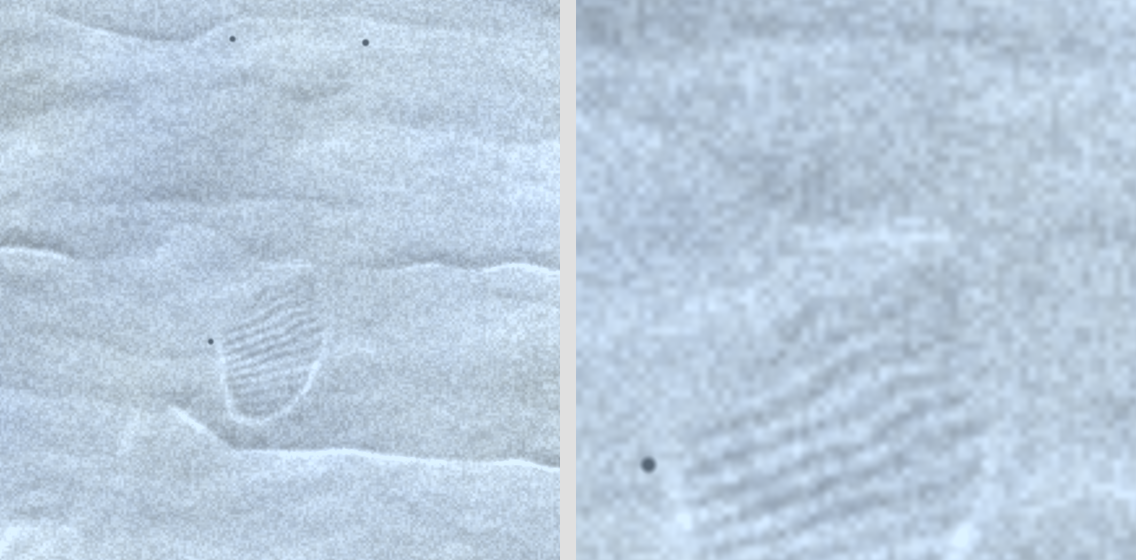
Left: the whole. Right: its middle third, enlarged.
Write a WebGL 1 fragment shader that draws this texture.

```glsl
precision highp float;
// Wind-packed blue-white snow: broken drift crests with soft shadows above them,
// fainter wrinkles, one shallow ribbed boot print, dark specks and fine grain.
// Every layer adds to one relief shade, which scales the snow colour.

uniform vec2 u_resolution;

const vec3 SNOW = vec3(0.733, 0.805, 0.875);
const vec3 COOL_TINT = vec3(-0.012, -0.004, 0.024);
const vec3 SPECK = vec3(0.27, 0.33, 0.39);
const float GRAIN = 0.15;
const float RELIEF = 0.34;
const float BROAD = 0.24;
const float CLODS = 0.26;
const float CREST_LIGHT = 0.19;
const float CREST_SHADOW = 0.21;
const float CREST_SPACING = 0.0985;
const vec2 PRINT_CENTER = vec2(0.49, 0.378);
const vec2 PRINT_RADII = vec2(0.09, 0.122);
const vec2 RIB_PIVOT = vec2(0.12, 0.26);
const float RIB_ANGLE = 0.049;
const float SPECK_CELLS = 4.0;
const float SPECK_CHANCE = 0.32;

float hash(vec2 p) {
  vec3 q = fract(vec3(p.xyx) * 0.1031);
  q += dot(q, q.yzx + 33.33);
  return fract((q.x + q.y) * q.z);
}

float noise(vec2 p) {
  vec2 i = floor(p), f = fract(p);
  f = f * f * (3.0 - 2.0 * f);
  return mix(mix(hash(i), hash(i + vec2(1.0, 0.0)), f.x),
             mix(hash(i + vec2(0.0, 1.0)), hash(i + vec2(1.0, 1.0)), f.x), f.y);
}

float fbm(vec2 p) {
  float sum = 0.0, amp = 0.5;
  for (int i = 0; i < 4; i++) {
    sum += amp * noise(p);
    p = p * 2.03 + 17.7;
    amp *= 0.5;
  }
  return sum;
}

// Snow height, stretched along the drifts and bent by a slow warp.
float driftHeight(vec2 p) {
  p.y += 0.14 * noise(p * 3.0 + 4.0);
  return fbm(p * vec2(4.0, 10.0) + 31.0);
}

// Every fourth crest is a major one; the rest are wrinkles.
float isMajor(float row) { return 1.0 - step(0.5, mod(row, 4.0)); }

// Height of a crest line: tilt, slow waves and one angular jog.
float crestLine(float x, float row) {
  float major = isMajor(row);
  float waves = 0.07 * (noise(vec2(x * 3.2, row * 7.0 + 2.0)) - 0.5)
              + 0.022 * (noise(vec2(x * 13.0, row * 5.0 + 60.0)) - 0.5);
  float tilt = (1.0 - major) * 0.3 * (hash(vec2(row, 3.0)) - 0.5) * (x - 0.5);
  float jog = x - 0.23 - 0.017 * row;
  float bump = clamp(jog / 0.045 + 0.5, 0.0, 1.0) * clamp((0.19 - jog) / 0.13, 0.0, 1.0);
  return 0.155 + CREST_SPACING * row + waves + tilt + 0.1 * major * (1.0 - 0.09 * row) * bump;
}

// Broken bright crust edge, a soft shadow above and a faint glow below.
float crestShade(vec2 p, float row) {
  float y = crestLine(p.x, row);
  float slope = (crestLine(p.x + 0.005, row) - crestLine(p.x - 0.005, row)) / 0.01;
  float d = (p.y - y) / sqrt(1.0 + slope * slope);
  float major = isMajor(row);
  float patchy = smoothstep(0.3, 0.65, noise(vec2(p.x * 4.0 + 3.0, row * 9.0 + 20.0)));
  float broken = smoothstep(0.15, 0.7, noise(vec2(p.x * 12.0 + 8.0, row * 6.0 + 33.0)));
  float strength = mix(0.5 * patchy, 0.3 + 0.7 * patchy, major);
  float steep = smoothstep(0.7, 1.8, slope);
  float width = 0.003 + 0.005 * noise(p * 26.0) + 0.012 * steep;
  float edge = exp(-d * d / (width * width)) * mix(0.25 + 0.75 * broken, 1.0, steep);
  float reach = 0.014 + 0.03 * noise(vec2(p.x * 5.0, row * 3.0 + 12.0));
  float shadow = smoothstep(0.0, 0.014, d) * exp(-max(d, 0.0) / reach) * (1.0 - 0.6 * steep);
  float glow = (1.0 - smoothstep(-0.01, 0.0, d)) * exp(min(d, 0.0) / 0.04);
  return strength * (CREST_LIGHT * edge * mix(0.25, 1.0, major)
                     - CREST_SHADOW * shadow + 0.05 * glow);
}

// Boot print: ragged lit rim and fanned ribs inside a tilted oval.
float printShade(vec2 p) {
  vec2 q = p - PRINT_CENTER + 0.035 * (vec2(noise(p * 20.0), noise(p * 20.0 + 50.0)) - 0.5);
  q.x -= 0.17 * q.y;
  vec2 n = q / PRINT_RADII;
  float r = length(n);
  float d = (r - 1.0) * PRINT_RADII.x;
  vec2 dir = n / max(r, 0.001);
  float facing = dot(dir, vec2(0.45, -0.8)) + 0.8 * max(-dir.x, 0.0);
  float rim = exp(-d * d / 0.00004) * facing * smoothstep(0.1, 0.7, noise(p * 18.0));
  vec2 a = p - RIB_PIVOT;
  float phase = atan(a.y, a.x) / RIB_ANGLE + 0.7 * noise(p * 22.0);
  float ribs = sin(6.2832 * phase) * (0.2 + 1.1 * noise(p * 16.0 + 9.0));
  float inside = 1.0 - smoothstep(-0.016, 0.0, d);
  return 0.19 * rim + inside * (0.06 * ribs - 0.03);
}

// Coverage of sparse round specks, one at most per grid cell.
float specks(vec2 p, float px) {
  vec2 cell = floor(p * SPECK_CELLS);
  vec2 spot = 0.15 + 0.7 * vec2(hash(cell + 14.0), hash(cell + 49.0));
  float radius = 0.002 + 0.003 * hash(cell + 83.0);
  float d = length(p - (cell + spot) / SPECK_CELLS) - radius;
  return step(hash(cell + 5.0), SPECK_CHANCE) * (1.0 - smoothstep(-0.002, 0.002 + px, d));
}

void main() {
  float side = min(u_resolution.x, u_resolution.y);
  vec2 p = gl_FragCoord.xy / side;

  // Broad relief, lit from below, with rough clods in scattered areas
  vec2 lift = vec2(-0.004, 0.009);
  float shade = RELIEF * (driftHeight(p + lift) - driftHeight(p - lift));
  float rough = smoothstep(0.5, 0.8, noise(p * 4.0 + 71.0)) * (1.0 - 0.6 * p.x);
  shade += CLODS * rough * (noise(p * 32.0) - noise(p * 32.0 + vec2(0.15, -0.35)));
  shade += BROAD * (fbm(p * vec2(3.0, 6.0) + 8.0) - 0.47);

  for (int i = 0; i < 10; i++) shade += crestShade(p, float(i));
  shade += printShade(p);

  // Fine crystals at two sizes
  shade += GRAIN * (noise(p * 215.0) - 0.5) + 0.5 * GRAIN * (noise(p * 110.0 + 40.0) - 0.5);

  float cool = 2.6 * (fbm(p * 3.5 + 90.0) - 0.47) + 0.6 * (noise(p * 120.0 + 7.0) - 0.5);
  vec3 color = SNOW * (1.015 + clamp(shade, -0.26, 0.17)) + COOL_TINT * cool;
  color = mix(color, SPECK, 0.85 * specks(p, 1.0 / side));
  gl_FragColor = vec4(color, 1.0);
}
```
